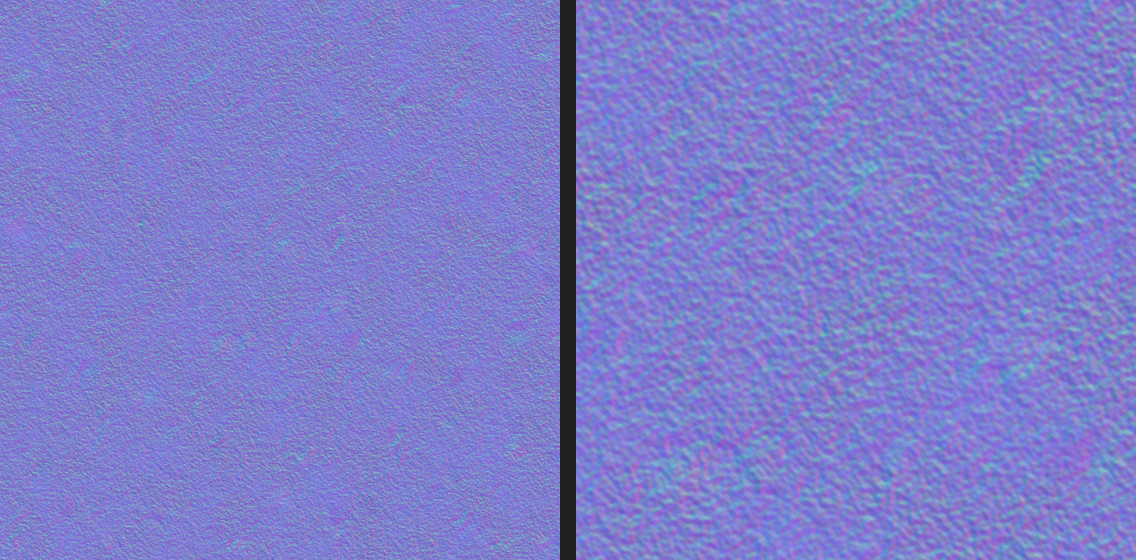
Left: the whole. Right: its middle third, enlarged.
Reproduce this texture map procedurally as a WebGL 2 fragment shader.

```glsl
#version 300 es
precision highp float;

uniform vec2 u_resolution;
out vec4 fragColor;

const vec3 FLAT_COLOR = vec3(0.498, 0.494, 0.811);
const float GRAIN_ANGLE = 0.7;
const float RIDGE_ANGLE = 0.95;

// Unit vector with a pseudo-random direction for each lattice cell
vec2 randomDirection(vec2 cell, uint seed) {
    uvec2 k = uvec2(ivec2(cell));
    uint h = k.x * 1597u ^ k.y * 51749u ^ seed * 7919u;
    h = (h ^ (h >> 15u)) * 73477u;
    h = (h ^ (h >> 13u)) * 95717u;
    h ^= h >> 16u;
    float angle = float(h & 65535u) / 65536.0 * 6.28319;
    return vec2(cos(angle), sin(angle));
}

// Gradient noise: x is the height, yz its analytic slope
vec3 gradientNoise(vec2 p, uint seed) {
    vec2 cell = floor(p);
    vec2 f = p - cell;
    vec2 u = f * f * f * (f * (f * 6.0 - 15.0) + 10.0);
    vec2 du = 30.0 * f * f * (f * (f - 2.0) + 1.0);
    vec2 ga = randomDirection(cell, seed);
    vec2 gb = randomDirection(cell + vec2(1.0, 0.0), seed);
    vec2 gc = randomDirection(cell + vec2(0.0, 1.0), seed);
    vec2 gd = randomDirection(cell + vec2(1.0, 1.0), seed);
    float a = dot(ga, f);
    float b = dot(gb, f - vec2(1.0, 0.0));
    float c = dot(gc, f - vec2(0.0, 1.0));
    float d = dot(gd, f - vec2(1.0, 1.0));
    float twist = a - b - c + d;
    float height = a + u.x * (b - a) + u.y * (c - a) + u.x * u.y * twist;
    vec2 slope = ga + u.x * (gb - ga) + u.y * (gc - ga)
               + u.x * u.y * (ga - gb - gc + gd)
               + du * (u.yx * twist + vec2(b, c) - a);
    return vec3(height, slope);
}

// Slope of noise stretched along an angle; density is (along, across)
vec2 stretchedSlope(vec2 p, float angle, vec2 density, uint seed) {
    vec2 along = vec2(cos(angle), sin(angle));
    vec2 across = vec2(-along.y, along.x);
    vec2 q = vec2(dot(p, along), dot(p, across)) * density;
    vec2 g = gradientNoise(q, seed).yz;
    return along * g.x * density.x / density.y + across * g.y;
}

// Crisp plaster grain in three sizes
vec2 grainSlope(vec2 p) {
    return 0.055 * stretchedSlope(p, GRAIN_ANGLE, vec2(265.0, 265.0), 1u)
         + 0.052 * stretchedSlope(p, GRAIN_ANGLE, vec2(160.0, 170.0), 2u)
         + 0.028 * stretchedSlope(p, GRAIN_ANGLE, vec2(72.0, 92.0), 8u);
}

// Short, sparse trowel ridges leaning to the upper right
vec2 ridgeSlope(vec2 p) {
    float mask = smoothstep(0.08, 0.5, gradientNoise(p * 19.0, 3u).x);
    vec2 bend = 0.008 * gradientNoise(p * 22.0, 9u).yz;
    return (0.017 + 0.06 * mask)
         * stretchedSlope(p + bend, RIDGE_ANGLE, vec2(26.0, 56.0), 4u);
}

// Encode the surface slope as a tint, with brighter crests on lit sides
vec3 slopeColor(vec2 slope, float smoothness, float speckle) {
    vec2 tilt = slope * vec2(1.02, 1.2);
    float crest = 1.2 * tilt.y * tilt.y;
    float blue = 0.05 * smoothness + 0.12 * speckle
               - 0.05 * tilt.y - 0.6 * dot(tilt, tilt);
    return FLAT_COLOR + vec3(tilt.x, tilt.y + crest, blue);
}

void main() {
    vec2 p = gl_FragCoord.xy / min(u_resolution.x, u_resolution.y);
    float smoothness = gradientNoise(p * 13.0, 5u).x
                     + 0.6 * gradientNoise(p * 34.0, 6u).x;
    float speckle = gradientNoise(p * 230.0, 7u).x;
    vec2 slope = grainSlope(p) * (1.0 - 0.3 * smoothness) + ridgeSlope(p);
    fragColor = vec4(clamp(slopeColor(slope, smoothness, speckle), 0.0, 1.0), 1.0);
}
```
